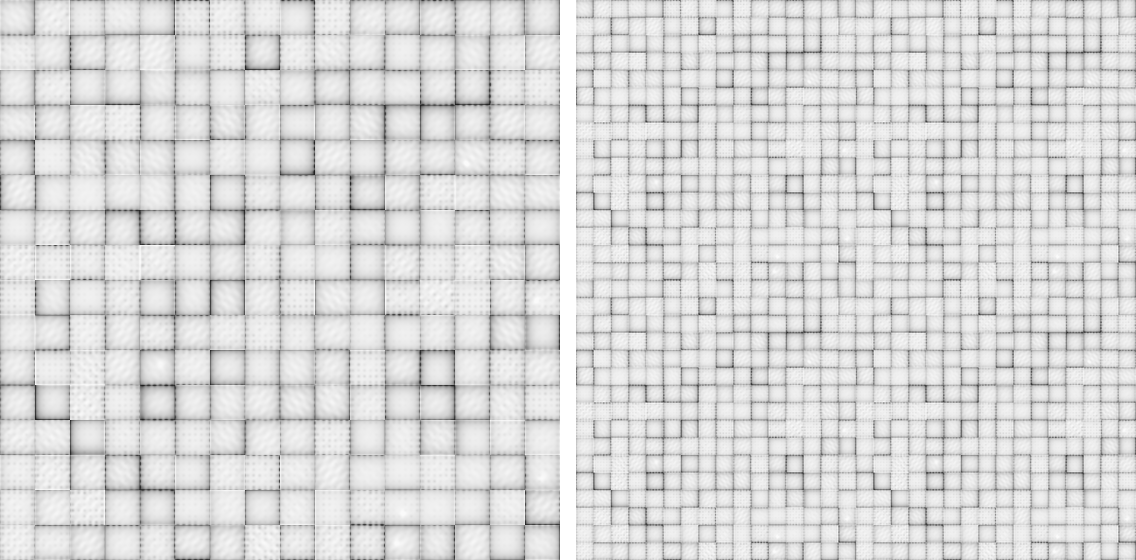
Left, the tile; right, the same tile 2 across and 2 down.
Give the GLSL for this pattern, as a WebGL 2 fragment shader.

```glsl
#version 300 es
precision highp float;
// A 16 by 16 grid of pale square tiles with soft, darkened borders.
// Each tile hashes its own edge shading, dot lattice, diagonal ripple and glint;
// the grid has a whole number of tiles, so the canvas wraps without a seam.

uniform vec2 u_resolution;
out vec4 outColor;

const float TILES = 16.0;            // repeats across and down
const float DOTS = 6.0;              // dots per tile side
const float FACE_GREY = 0.953;
const float SOFT_DEPTH = 0.195;      // broad shading towards each edge
const float SOFT_WIDTH = 0.135;      // in tile units
const float LINE_DEPTH = 0.29;       // thin seam line
const float LINE_WIDTH = 0.019;
const float RIM_LIGHT = 0.15;        // bright seam on some sides
const float RIM_CHANCE = 0.16;
const float DOT_DEPTH = 0.15;
const float DOT_RADIUS = 0.27;       // in dot spacings
const float RIPPLE_DEPTH = 0.03;
const float GLINT_CHANCE = 0.03;
const float GLINT_GAIN = 0.06;
const float TAU = 6.2831853;

// Integer hash of a wrapped cell and a salt, in 0..1
float hash(vec2 cell, float salt) {
    uvec3 q = uvec3(cell, salt) * uvec3(1597u, 3812u, 7919u);
    uint h = q.x ^ (q.y * 2531u) ^ (q.z * 6271u);
    h = (h ^ (h >> 16)) * 73244475u;
    h = (h ^ (h >> 15)) * 73244475u;
    h ^= h >> 16;
    return float(h & 65535u) / 65535.0;
}

// Darkness added by one side; dist is measured from it, along runs beside it
float sideShade(float dist, float along, vec2 tile, float side, float dotty) {
    float strength = mix(0.35, 1.6, hash(tile, 10.0 + side));
    float soft = SOFT_DEPTH * strength * (1.0 - 0.65 * dotty) * exp(-dist / SOFT_WIDTH);

    // Dashes of uneven weight, in step with the dot lattice
    float dashes = 0.5 - 0.5 * cos(TAU * DOTS * along);
    dashes *= mix(0.5, 1.5, hash(tile * DOTS + floor(along * DOTS), 70.0 + side));
    float dashAmount = max(dotty, hash(tile, 20.0 + side));
    float broken = mix(1.0, 0.35 + 1.2 * dashes, dashAmount);
    soft *= mix(1.0, broken, 0.4 * exp(-dist / 0.08));

    // Seam line, dark on most sides and bright on a few
    float line = LINE_DEPTH * strength * broken * mix(0.5, 1.3, hash(tile, 40.0 + side));
    if (hash(tile, 30.0 + side) < RIM_CHANCE) line = -RIM_LIGHT;
    return soft + line * exp(-dist / LINE_WIDTH);
}

// Round dots of uneven strength, stronger towards the tile border
float dotShade(vec2 p, vec2 tile, float dotty) {
    vec2 grid = p * DOTS;
    vec2 dotId = floor(grid);
    vec2 offset = fract(grid) - 0.5;
    float spot = exp(-dot(offset, offset) / (DOT_RADIUS * DOT_RADIUS));
    float uneven = mix(0.1, 1.0, hash(tile * DOTS + dotId, 50.0));
    vec2 fromCentre = abs(p - 0.5) * 2.0;
    float edge = max(fromCentre.x, fromCentre.y);
    float border = mix(0.45, 1.0, edge * edge);
    return DOT_DEPTH * spot * uneven * border * mix(0.25, 1.2, dotty);
}

// Soft bright spot on a few tiles
float glint(vec2 p, vec2 tile) {
    vec2 d = p - 0.3 - 0.4 * vec2(hash(tile, 60.0), hash(tile, 61.0));
    return GLINT_GAIN * step(hash(tile, 62.0), GLINT_CHANCE) * exp(-dot(d, d) / 0.015);
}

float tileGrey(vec2 uv) {
    vec2 tile = mod(floor(uv * TILES), TILES);
    vec2 p = fract(uv * TILES);
    float dotty = pow(hash(tile, 1.0), 3.0);
    float depth = mix(0.75, 1.5, pow(hash(tile, 2.0), 2.0));

    float shade = sideShade(p.x, p.y, tile, 0.0, dotty)
                + sideShade(1.0 - p.x, p.y, tile, 1.0, dotty)
                + sideShade(p.y, p.x, tile, 2.0, dotty)
                + sideShade(1.0 - p.y, p.x, tile, 3.0, dotty);

    // Faint diagonal ripple leaning either way
    float lean = hash(tile, 3.0) < 0.75 ? -1.0 : 1.0;
    float phase = hash(tile, 4.0);
    float ripple = sin(TAU * (3.0 * (p.x + lean * p.y) + phase));
    ripple *= RIPPLE_DEPTH * hash(tile, 5.0) * sin(TAU * (p.x - lean * p.y + phase));

    float grey = FACE_GREY - depth * shade - dotShade(p, tile, dotty);
    return clamp(grey + ripple + glint(p, tile), 0.12, 0.98);
}

void main() {
    // Four samples per pixel smooth the seams
    float grey = 0.0;
    for (int i = 0; i < 4; i++) {
        vec2 jitter = (vec2(i & 1, i >> 1) - 0.5) * 0.5;
        grey += 0.25 * tileGrey((gl_FragCoord.xy + jitter) / u_resolution);
    }
    outColor = vec4(vec3(grey), 1.0);
}
```
